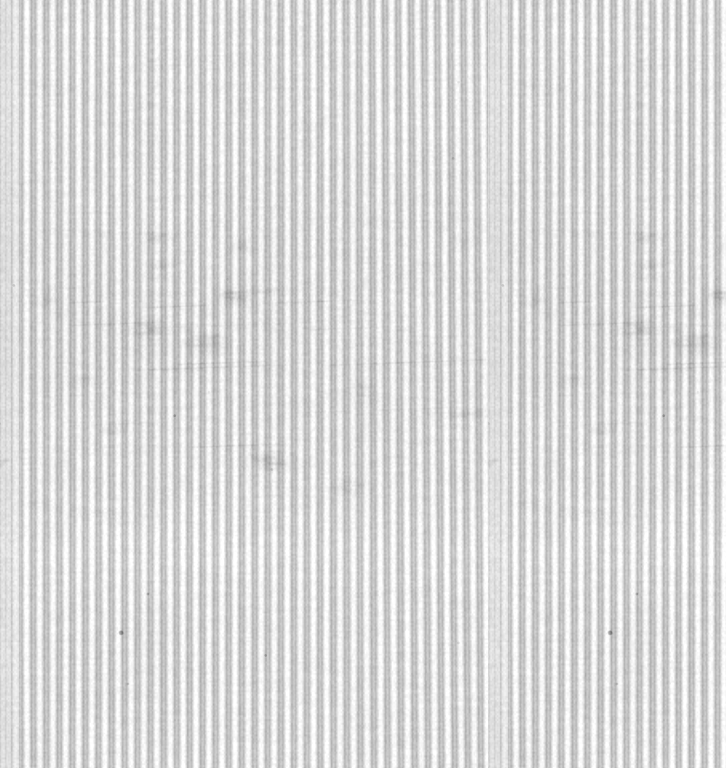
Reproduce this texture procedurally as a Shadertoy shader.

```glsl
const float PANEL_WIDTH = 0.6367;
const float PANEL_START = -0.0013;
const float SEAM_WIDTH = 0.026;
const float RIB_COUNT = 36.0;
const float RIB_OFFSET = 0.1;
const vec3 TROUGH = vec3(0.762);
const vec3 CREST = vec3(0.985);
const vec3 SEAM = vec3(0.885);

float hash(vec2 p) {
    vec3 q = fract(vec3(p.xyx) * 0.1031);
    q += dot(q, q.yzx + 33.33);
    return fract((q.x + q.y) * q.z);
}

vec2 hash2(float n, float seed) {
    return vec2(hash(vec2(n, seed)), hash(vec2(n + 41.0, seed + 7.0)));
}

float noise(vec2 p) {
    vec2 cell = floor(p), f = fract(p);
    f = f * f * (3.0 - 2.0 * f);
    float low = mix(hash(cell), hash(cell + vec2(1, 0)), f.x);
    float high = mix(hash(cell + vec2(0, 1)), hash(cell + vec2(1, 1)), f.x);
    return mix(low, high, f.y);
}

float bump(float x, float center, float width) {
    float d = (x - center) / width;
    return exp(-d * d);
}

// Narrow bright crest, wide flat groove and a thin crease on its far side
vec3 ribColor(float t, float id, float y) {
    float sway = (noise(vec2(id * 7.3, y * 5.0)) - 0.5) * 0.05;
    float d = abs(t - 0.5 + sway);
    float crest = 1.0 - smoothstep(0.05, 0.37, d);
    float gloss = 0.93 + 0.1 * hash(vec2(id, 3.0));
    vec3 color = mix(TROUGH, CREST, crest * gloss);
    color -= 0.055 * bump(t, 0.85, 0.07);
    color -= 0.03 * bump(t, 0.14, 0.07);
    color += 0.03 * (bump(t, 1.02, 0.07) + bump(t, 0.02, 0.07));
    return color;
}

// Flat overlap strip with folded edges
vec3 seamColor(float s) {
    float folds = 0.07 * bump(s, 0.06, 0.05) + 0.06 * bump(s, 0.34, 0.05)
                + 0.11 * bump(s, 0.64, 0.05);
    return SEAM - folds + 0.05 * bump(s, 0.84, 0.09);
}

// Streaky stains gathered around the middle of the sheet
float stains(vec2 p) {
    float sum = 0.0;
    float streak = 0.15 + 0.85 * noise(p * vec2(70.0, 260.0));
    for (float i = 0.0; i < 24.0; i++) {
        vec2 r = hash2(i, 11.0), k = hash2(i, 29.0);
        vec2 center = vec2(r.x * PANEL_WIDTH, 0.36 + 0.36 * r.y);
        vec2 size = mix(vec2(0.006, 0.003), vec2(0.03, 0.011), k);
        vec2 d = (p - center) / size;
        sum += exp(-dot(d, d)) * mix(0.04, 0.13, k.y * k.x + 0.2);
    }
    return sum * streak;
}

// Thin broken rub marks, slightly tilted
float scratches(vec2 p) {
    float sum = 0.0;
    for (float i = 0.0; i < 14.0; i++) {
        vec2 r = hash2(i, 53.0), k = hash2(i, 71.0);
        float start = r.x * PANEL_WIDTH * 0.8;
        float along = (p.x - start) / mix(0.05, 0.32, k.x);
        float line = 0.38 + 0.25 * r.y + 0.035 * (p.x - start);
        float span = smoothstep(0.0, 0.15, along) * (1.0 - smoothstep(0.7, 1.0, along));
        sum += span * bump(p.y, line, 0.0014) * mix(0.02, 0.07, k.y);
    }
    return sum * (0.1 + 1.1 * noise(p * vec2(110.0, 20.0)));
}

float spot(vec2 p, vec2 center, float radius) {
    return 1.0 - smoothstep(radius * 0.5, radius * 1.5, length(p - center));
}

float specks(vec2 p) {
    float sum = 0.28 * spot(p, vec2(0.159, 0.176), 0.0028);
    for (float i = 0.0; i < 14.0; i++) {
        vec2 r = hash2(i, 97.0);
        float strength = mix(0.05, 0.18, hash(vec2(i, 5.0)));
        sum += strength * spot(p, r * vec2(PANEL_WIDTH, 1.0), 0.0017);
    }
    return sum;
}

void mainImage(out vec4 fragColor, in vec2 fragCoord) {
    vec2 uv = fragCoord / iResolution.y;
    vec2 p = vec2(mod(uv.x - PANEL_START, PANEL_WIDTH), uv.y);

    // Ribs lean a little toward the far edge of each sheet
    float across = (p.x - SEAM_WIDTH) / (PANEL_WIDTH - SEAM_WIDTH);
    float lean = 0.35 * (1.0 - p.y) * smoothstep(0.6, 0.95, across);
    float rib = across * RIB_COUNT - lean - RIB_OFFSET;
    vec3 color = ribColor(fract(rib), floor(rib), p.y);

    float edge = 0.7 / iResolution.y;
    float onRibs = smoothstep(-edge, edge, p.x - SEAM_WIDTH);
    color = mix(seamColor(p.x / SEAM_WIDTH), color, onRibs);

    // Broad light variation, rolling marks and metal grain
    color += 0.012 * (noise(p * vec2(5.0, 7.0)) - 0.5);
    color += 0.012 * bump(p.y, 0.28, 0.04) - 0.012 * bump(p.y, 0.57, 0.12);
    color += 0.025 * (noise(p * vec2(25.0, 260.0)) - 0.5);
    color += 0.065 * (noise(p * vec2(480.0, 400.0)) - 0.5);

    color -= stains(p) + scratches(p) + specks(p);
    fragColor = vec4(clamp(color, 0.0, 1.0), 1.0);
}
```
